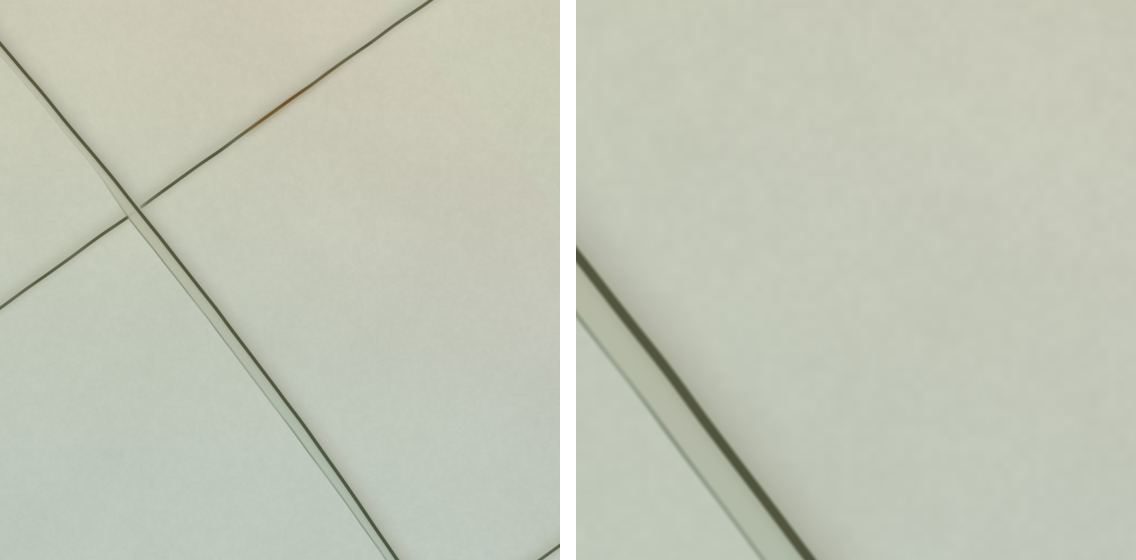
Left: the whole. Right: its middle third, enlarged.
Reproduce this texture procedurally as a three.js fragment shader.

```glsl
varying vec2 vUv;

float hash(vec2 p) {
  p = fract(p * vec2(0.1031, 0.1137));
  p += dot(p, p.yx + 33.33);
  return fract((p.x + p.y) * p.x * 17.0);
}

float noise(vec2 p) {
  vec2 i = floor(p), f = fract(p);
  f = f * f * (3.0 - 2.0 * f);
  return mix(mix(hash(i), hash(i + vec2(1.0, 0.0)), f.x),
             mix(hash(i + vec2(0.0, 1.0)), hash(i + vec2(1.0, 1.0)), f.x), f.y);
}

float fbm(vec2 p) {
  float sum = 0.0, weight = 0.5;
  for (int i = 0; i < 4; i++) {
    sum += weight * noise(p);
    p = p * 2.03 + 7.1;
    weight *= 0.5;
  }
  return sum;
}

// Signed offset to the nearest joint of a repeating set
float repeatJoint(float d, float period) {
  return mod(d + 0.5 * period, period) - 0.5 * period;
}

float stroke(float d, float halfWidth) {
  return 1.0 - smoothstep(halfWidth - 0.0016, halfWidth + 0.0016, abs(d));
}

// Soft shade with a different reach on each side of a joint
float shade(float d, float below, float above) {
  float t = d / (d < 0.0 ? below : above);
  return exp(-t * t);
}

void main() {
  vec2 p = vUv;
  float wobble = 0.003 * (noise(p * 17.0) - 0.5);

  // Distances to the steep and the shallow joints
  float steepX = 0.71 - 0.77 * p.y + 0.1 * p.y * (0.922 - p.y);
  float steep = 0.79 * repeatJoint(p.x - steepX + wobble, 1.5);
  float shallow = 0.813 * repeatJoint(p.y - 0.4505 - 0.715 * p.x + wobble, 1.139);

  // Tile face: warm at the top, cool at the bottom, lightly mottled
  vec3 coolFace = vec3(0.742, 0.783, 0.738);
  vec3 warmFace = vec3(0.792, 0.793, 0.710);
  vec3 color = mix(coolFace, warmFace, smoothstep(0.0, 1.05, p.y));
  color += vec3(0.008, -0.008, 0.0) * smoothstep(-0.1, 0.5, steep);
  color += 0.03 * (fbm(p * 5.0) - 0.47);
  color += 0.014 * (noise(p * 190.0) - 0.5) + 0.010 * (noise(p * 75.0) - 0.5);

  // Shallow joint: shade, dark gap and rust stains
  float rust = smoothstep(0.42, 0.47, p.x) * (1.0 - smoothstep(0.56, 0.65, p.x));
  rust *= smoothstep(0.3, 0.7, noise(p * 24.0 + 3.0));
  vec3 gap = mix(vec3(0.29, 0.32, 0.25), vec3(0.34, 0.33, 0.22), p.y);
  color = mix(color, vec3(0.66, 0.67, 0.59), 0.6 * shade(shallow, 0.010, 0.019));
  color = mix(color, vec3(0.60, 0.50, 0.32), 0.45 * rust * shade(shallow, 0.009, 0.005));
  float gapWear = 0.78 + 0.22 * noise(p * 40.0);
  color = mix(color, mix(gap, vec3(0.45, 0.31, 0.13), 0.7 * rust),
              gapWear * stroke(shallow, 0.0027));

  // Steep joint: shade, raised strip covering the crossing, dark gap
  color = mix(color, vec3(0.67, 0.67, 0.61), 0.65 * shade(steep, 0.008, 0.021));
  float lower = 1.0 - smoothstep(0.60, 0.72, p.y);
  float stripWidth = mix(0.014, 0.022 - 0.006 * smoothstep(0.3, 0.0, p.y), lower);
  float strip = smoothstep(-stripWidth - 0.002, -stripWidth + 0.002, steep)
              * (1.0 - smoothstep(0.004, 0.008, steep));
  vec3 stripColor = mix(vec3(0.68, 0.73, 0.67), vec3(0.72, 0.72, 0.63), smoothstep(0.1, 0.7, p.y));
  color = mix(color, stripColor, strip * mix(0.5, 0.92, lower));
  float edgeWear = 0.55 + 0.45 * noise(p * 22.0 + 9.0);
  color = mix(color, vec3(0.46, 0.51, 0.43),
              edgeWear * mix(0.15, 0.75, lower) * stroke(steep + stripWidth, 0.0014));
  color = mix(color, vec3(0.60, 0.63, 0.55), 0.55 * shade(steep, 0.006, 0.006));
  color = mix(color, gap, (0.85 + 0.15 * gapWear) * stroke(steep, 0.0029));

  gl_FragColor = vec4(color, 1.0);
}
```
